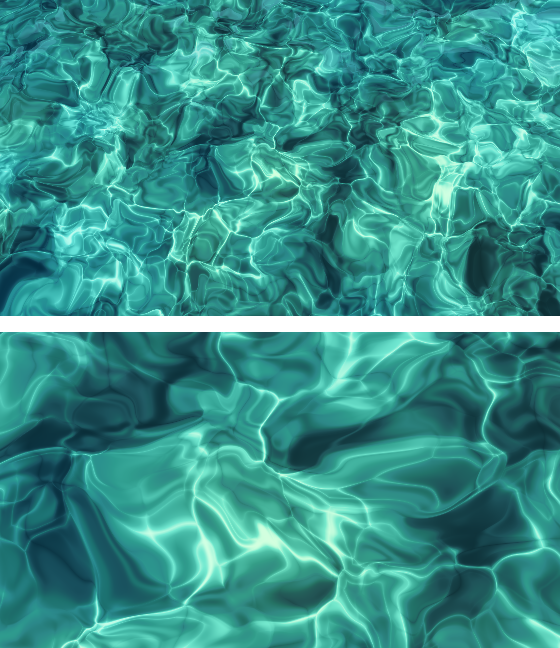
Top: the whole. Bottom: its middle third, enlarged.
Write a WebGL 2 fragment shader that draws this texture.

```glsl
#version 300 es
precision highp float;

#define CELL_FREQ 8.6
#define WARP_COARSE 0.10
#define WARP_FINE 0.05
#define ROCK_FREQ 4.4
#define ROCK_DEPTH 4.0
#define CREVICE_DEPTH 1.5
#define CAUSTIC_GAIN 2.2
#define RIPPLE_GAIN 0.42
#define CRINKLE_GAIN 0.42
#define CONTRAST 1.4
#define EXPOSURE -0.14

uniform vec2 u_resolution;
out vec4 fragColor;

const vec3 RAMP[8] = vec3[8](
    vec3(0.03, 0.17, 0.22), vec3(0.10, 0.32, 0.37), vec3(0.11, 0.44, 0.43),
    vec3(0.16, 0.53, 0.55), vec3(0.17, 0.61, 0.57), vec3(0.27, 0.74, 0.69),
    vec3(0.43, 0.91, 0.84), vec3(0.80, 1.00, 0.92));
const float STOPS[8] = float[8](0.0, 0.08, 0.20, 0.36, 0.57, 0.79, 0.93, 1.0);

float hash(vec2 p) {
    return fract(sin(dot(p, vec2(127.1, 311.7))) * 43758.5453);
}

vec2 hash2(vec2 p) {
    return vec2(hash(p), hash(p + 57.3));
}

float noise(vec2 p) {
    vec2 i = floor(p), f = fract(p);
    f = f * f * f * (f * (f * 6.0 - 15.0) + 10.0);
    return mix(mix(hash(i), hash(i + vec2(1, 0)), f.x),
               mix(hash(i + vec2(0, 1)), hash(i + vec2(1, 1)), f.x), f.y);
}

float fbm(vec2 p) {
    float sum = 0.0, amp = 0.57;
    for (int i = 0; i < 3; i++) {
        sum += amp * noise(p);
        p = mat2(1.6, 1.2, -1.2, 1.6) * p + 11.7;
        amp *= 0.5;
    }
    return sum;
}

vec2 noise2(vec2 p) {
    return vec2(noise(p), noise(p + 31.4)) - 0.5;
}

// x: gap between the two nearest seeds, y: cell tone, zw: offset from the seed
vec4 cells(vec2 p) {
    vec2 base = floor(p), nearest = vec2(0.0), id = base;
    float d1 = 9.0, d2 = 9.0;
    for (int y = -1; y <= 1; y++)
    for (int x = -1; x <= 1; x++) {
        vec2 cell = base + vec2(x, y);
        vec2 offset = cell + 0.1 + 0.8 * hash2(cell) - p;
        float d = length(offset);
        if (d < d1) { d2 = d1; d1 = d; nearest = offset; id = cell; }
        else d2 = min(d2, d);
    }
    return vec4(d2 - d1, hash(id + 7.7), nearest);
}

vec3 waterColor(float level) {
    vec3 col = RAMP[0];
    for (int i = 1; i < 8; i++)
        col = mix(col, RAMP[i], clamp((level - STOPS[i - 1]) / (STOPS[i] - STOPS[i - 1]), 0.0, 1.0));
    return col;
}

void main() {
    vec2 uv = gl_FragCoord.xy / u_resolution;
    float aspect = u_resolution.x / u_resolution.y;

    // Tilted water plane: waves shrink and flatten towards the top
    vec2 plane = vec2((uv.x - 0.5) * aspect * (1.0 + 0.3 * uv.y), uv.y * (0.9 + 0.5 * uv.y));

    // Refraction by the surface, in three sizes of wave
    vec2 bent = plane + WARP_COARSE * noise2(mat2(0.8, 0.6, -0.6, 0.8) * plane * 6.0 + 3.0);
    bent += WARP_FINE * noise2(mat2(0.6, -0.8, 0.8, 0.6) * bent * 16.0);
    bent += 0.3 * WARP_FINE * noise2(bent * 37.0 + 9.0);

    // Rocks and crevices, running up to the right
    vec2 slanted = mat2(0.91, 0.41, -0.41, 0.91) * bent;
    vec2 rockPos = slanted * ROCK_FREQ * vec2(1.0, 0.55);
    float rock = fbm(rockPos + 4.0) - 0.5;
    float crevice = 1.0 - smoothstep(0.0, 0.04, abs(fbm(rockPos * 0.7 + 19.0) - 0.47));
    crevice *= smoothstep(0.4, 0.65, noise(plane * 3.0 + 8.0));

    // Bright sandy middle, shaded upper left
    vec2 fromSand = (uv - vec2(0.55, 0.38)) * vec2(2.2, 1.9);
    float sand = exp(-dot(fromSand, fromSand));
    float shade = smoothstep(0.55, 0.0, uv.x) * smoothstep(0.25, 0.9, uv.y);

    // Broken caustic net with partial inner outlines
    vec2 netPos = mat2(0.94, 0.34, -0.34, 0.94) * bent * CELL_FREQ;
    vec4 cell = cells(netPos);
    vec4 small = cells(netPos * 1.9 + 5.3);
    float lit = smoothstep(0.38, 0.72, noise(bent * 12.0 + 40.0) + 0.15 * sand);
    float lineWidth = mix(0.03, 0.12, noise(bent * 17.0 + 23.0));
    float net = exp(-cell.x / lineWidth) * lit + 0.18 * exp(-cell.x * 5.0);
    net += 0.6 * exp(-small.x / 0.08) * smoothstep(0.45, 0.75, noise(bent * 10.0 + 71.0));
    net += 0.4 * exp(-abs(cell.x - 0.22) / 0.04) * smoothstep(0.35, 0.8, cell.y);

    // Lens shading inside each cell and curled ripple contours
    float inside = smoothstep(0.0, 0.06, cell.x);
    float lens = inside * (1.2 * (cell.y - 0.5) + 0.7 * dot(cell.zw, vec2(0.6, -0.8)));
    lens += 0.7 * smoothstep(0.0, 0.08, small.x) * (small.y - 0.5);
    float curl = noise(slanted * vec2(10.0, 9.0) + 13.0);
    float ripple = sin(curl * 19.0 + 5.0 * cell.x);
    float crinkle = sin(noise(bent * 19.0 + 47.0) * 13.0 + 3.0 * small.x);
    float fold = exp(-abs(noise(bent * 12.0 + 90.0) - 0.5) / 0.035);

    float tone = EXPOSURE + ROCK_DEPTH * rock + lens + RIPPLE_GAIN * ripple + CRINKLE_GAIN * crinkle;
    tone += CAUSTIC_GAIN * (net - 0.22) * (0.7 + 0.5 * sand);
    tone += 0.5 * sand - 0.5 * shade - CREVICE_DEPTH * crevice - 0.7 * fold;
    vec3 col = waterColor(1.0 / (1.0 + exp(-CONTRAST * tone)));

    // Warm sand, cool depth and sky glints near the top
    float warmth = 0.6 * sand + noise(bent * 4.0 + 61.0) - 0.72;
    col += warmth * vec3(0.05, 0.01, -0.06);
    float glint = smoothstep(0.74, 0.84, noise(bent * vec2(14.0, 20.0) + 2.0 * curl));
    col = mix(col, vec3(0.38, 0.76, 0.82), 0.4 * glint * smoothstep(0.45, 1.0, uv.y));

    fragColor = vec4(clamp(col, 0.0, 1.0), 1.0);
}
```
